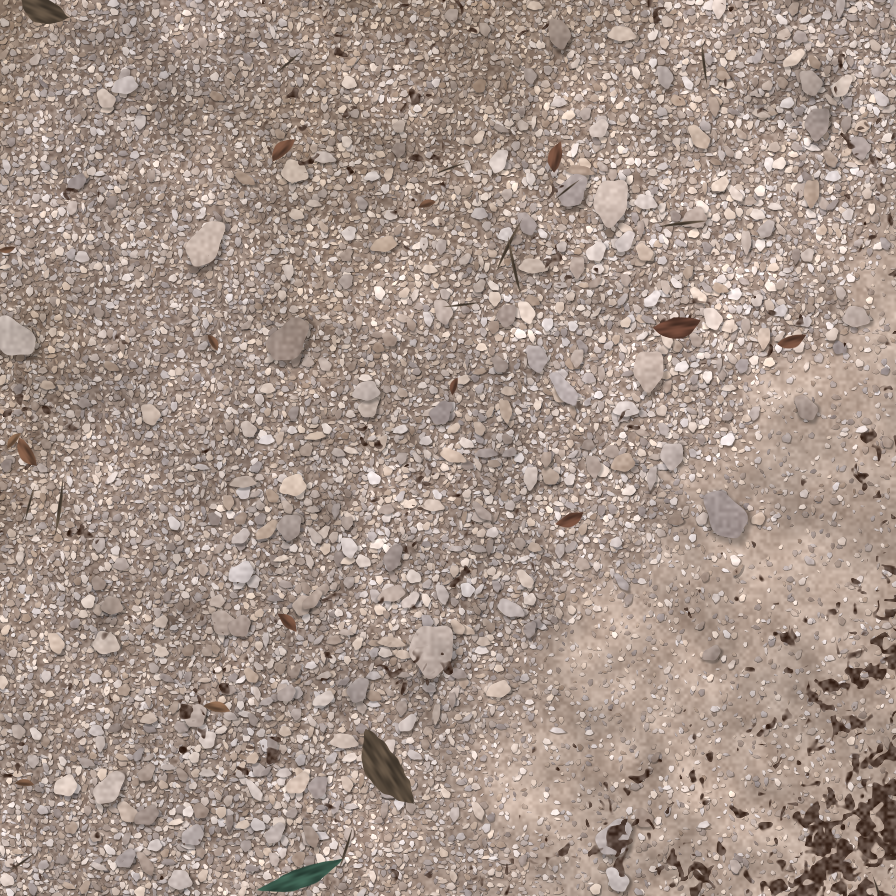
A Shadertoy shader for this texture:

```glsl
// Beach ground of crushed shell flakes and pebbles, with a sandy slope, leaves and dark debris.

const vec3 DARK_EARTH = vec3(0.25, 0.18, 0.15);
const vec3 PALE_SHELL = vec3(0.79, 0.73, 0.70);
const vec3 WARM_SHIFT = vec3(0.022, 0.0, -0.030);
const vec3 RED_LEAF = vec3(0.38, 0.25, 0.20);
const vec3 DRY_LEAF = vec3(0.50, 0.38, 0.29);
const vec3 WOOD = vec3(0.33, 0.28, 0.23);
const vec3 GREEN_SCRAP = vec3(0.22, 0.33, 0.28);

float hash(vec2 p) {
    return fract(sin(dot(p, vec2(127.1, 311.7))) * 43758.5);
}

float noise(vec2 p) {
    vec2 i = floor(p), f = fract(p);
    f = f * f * (3.0 - 2.0 * f);
    return mix(mix(hash(i), hash(i + vec2(1, 0)), f.x),
               mix(hash(i + vec2(0, 1)), hash(i + vec2(1, 1)), f.x), f.y);
}

float fbm(vec2 p) {
    return 0.55 * noise(p) + 0.3 * noise(p * 2.1 + 7.0) + 0.15 * noise(p * 4.3 + 19.0);
}

vec2 rotate(vec2 p, float a) {
    float c = cos(a), s = sin(a);
    return vec2(c * p.x + s * p.y, c * p.y - s * p.x);
}

// Tone 0 is dark earth, tone 1 is pale shell; warmth runs from blue grey to tan.
vec3 mineral(float tone, float warmth) {
    return mix(DARK_EARTH, PALE_SHELL, tone) + WARM_SHIFT * warmth;
}

// Sand covers the lower right, beyond a ragged diagonal.
float sandMask(vec2 uv) {
    float slope = uv.x - 0.95 * uv.y - 0.31 - 0.14 * smoothstep(0.35, 0.0, uv.y);
    return smoothstep(-0.10, 0.16, slope + 0.40 * (fbm(uv * 9.0) - 0.5));
}

// Larger pieces gather in a band from lower left to upper right.
float coarseBand(vec2 uv) {
    float offset = (uv.x - 0.95 * uv.y - 0.10) / 0.27;
    return exp(-offset * offset);
}

// One layer of irregular rounded flakes, each with a soft contact shadow.
vec3 scatter(vec3 color, vec2 uv, float cells, float density, float bandBias,
             float sandKeep, float tone, float spread, float seed) {
    vec2 p = uv * cells;
    float blur = 1.1 * cells / iResolution.y;
    for (int k = 0; k < 9; k++) {
        vec2 id = floor(p) + vec2(k % 3 - 1, k / 3 - 1);
        vec2 key = id + seed;
        vec2 center = id + 0.15 + 0.7 * vec2(hash(key), hash(key + 31.7));
        vec2 place = center / cells;
        float keep = density * mix(1.0, coarseBand(place), bandBias)
                   * mix(1.0, sandKeep, sandMask(place));
        if (hash(key + 57.3) > keep) continue;

        float width = mix(0.28, 0.60, hash(key + 11.9));
        vec2 radii = vec2(width, width * mix(0.35, 0.9, hash(key + 23.1)));
        float turn = 6.283 * hash(key + 41.3);
        vec2 q = rotate(p - center, turn) / radii;
        float angle = atan(q.y, q.x);
        float wobble = 1.0 + 0.08 * sin(3.0 * angle + turn * 5.0) + 0.06 * sin(5.0 * angle + turn);
        float r = length(q) * wobble;
        float soft = blur / radii.y;

        vec2 dropped = rotate(p - center + vec2(-0.05, 0.08), turn) / radii;
        color *= 1.0 - 0.30 * smoothstep(1.35, 0.95, length(dropped) * wobble);
        float light = 0.07 * dot(p - center, vec2(-0.5, 0.8)) / width;
        float grain = 0.20 * (noise(uv * 230.0 + seed) - 0.5);
        float value = tone + spread * (hash(key + 71.7) - 0.5) + light + grain;
        vec3 flake = mineral(value, 2.0 * hash(key + 83.1) - 0.9);
        color = mix(color, flake, smoothstep(1.0 + 0.5 * soft, 1.0 - 0.5 * soft, r));
    }
    return color;
}

// A pointed, slightly bent sliver used for leaves, twigs and wood.
vec3 sliver(vec3 color, vec2 uv, vec2 center, float turn, vec2 size, vec3 tint) {
    vec2 q = rotate(uv - center, turn);
    float along = q.x / size.x;
    float taper = 1.0 - along * along;
    float edge = abs(q.y + 0.4 * size.y * taper) - size.y * taper;
    edge += 0.25 * size.y * (noise(uv * 110.0) - 0.5);
    float soft = 0.8 / iResolution.y;
    float fibre = 0.7 + 0.6 * noise(vec2(q.x * 60.0, q.y * 320.0));
    return mix(color, tint * fibre, smoothstep(soft, -soft, edge));
}

void mainImage(out vec4 fragColor, in vec2 fragCoord) {
    vec2 uv = fragCoord / iResolution.xy;
    float sand = sandMask(uv);

    // Ground: shaded gaps between flakes, giving way to gritty sand
    float fine = noise(uv * 260.0) - 0.5;
    vec3 gaps = mineral(0.56 + 0.40 * fine, 0.4);
    vec3 sandColor = mineral(0.78 + 0.22 * fine + 0.35 * (fbm(uv * 30.0) - 0.5), 0.7);
    vec3 color = mix(gaps, sandColor, sand);

    // Flakes from crumbs to pebbles
    color = scatter(color, uv, 165.0, 0.92, 0.0, 0.30, 0.89, 0.62, 3.0);
    color = scatter(color, uv, 112.0, 0.66, 0.0, 0.20, 0.93, 0.62, 113.0);
    color = scatter(color, uv, 68.0, 0.40, 0.75, 0.22, 0.92, 0.62, 227.0);
    color = scatter(color, uv, 38.0, 0.24, 0.85, 0.30, 0.88, 0.50, 331.0);
    color = scatter(color, uv, 20.0, 0.09, 0.75, 0.60, 0.80, 0.42, 439.0);

    // Broad stains: dull tan at upper left, clumps of light and shade throughout
    float damp = smoothstep(0.1, 0.9, uv.y - uv.x + 0.2) * smoothstep(0.30, 0.70, fbm(uv * 5.0 + 3.0));
    color *= 1.0 - vec3(0.12, 0.14, 0.18) * damp;
    color *= 1.03 + 0.22 * (fbm(uv * 9.0 + 40.0) - 0.5) + 0.28 * (fbm(uv * 26.0 + 15.0) - 0.5);
    vec2 fromBright = (uv - vec2(0.68, 0.72)) / 0.35;
    color *= 1.0 + 0.06 * exp(-dot(fromBright, fromBright));

    // Ragged dark crumbs, thickest in the lower right corner
    float corner = smoothstep(0.30, 1.0, uv.x - uv.y);
    vec2 torn = uv + 0.012 * vec2(noise(uv * 80.0), noise(uv * 80.0 + 33.0));
    float crumbs = 0.35 * noise(torn * 150.0 + 5.0) + 0.30 * noise(torn * 70.0) + 0.35 * fbm(uv * 13.0 + 60.0);
    float debris = smoothstep(0.0, 0.06, crumbs - mix(0.73, 0.49, corner));
    color = mix(color, mineral(0.04 + 0.6 * fine, 0.2), 0.88 * debris);

    // Scattered leaves and twigs
    for (int i = 0; i < 26; i++) {
        vec2 key = vec2(float(i) * 3.7, 9.1);
        vec2 center = vec2(hash(key), hash(key + 5.3));
        float turn = 6.283 * hash(key + 8.9);
        bool twig = i % 2 == 0;
        vec2 size = twig ? vec2(0.026, 0.0016) : vec2(0.015, 0.006);
        vec3 tint = twig ? WOOD : mix(RED_LEAF, DRY_LEAF, hash(key + 14.2));
        color = sliver(color, uv, center, turn, size * mix(0.6, 1.3, hash(key + 2.2)), tint);
    }
    color = sliver(color, uv, vec2(0.755, 0.638), 0.15, vec2(0.026, 0.012), RED_LEAF);
    color = sliver(color, uv, vec2(0.435, 0.145), -1.0, vec2(0.050, 0.019), WOOD);
    color = sliver(color, uv, vec2(0.335, 0.024), 0.35, vec2(0.050, 0.011), GREEN_SCRAP);
    color = sliver(color, uv, vec2(0.050, 0.992), -0.4, vec2(0.030, 0.014), WOOD);

    fragColor = vec4(clamp(color, 0.0, 1.0), 1.0);
}
```
